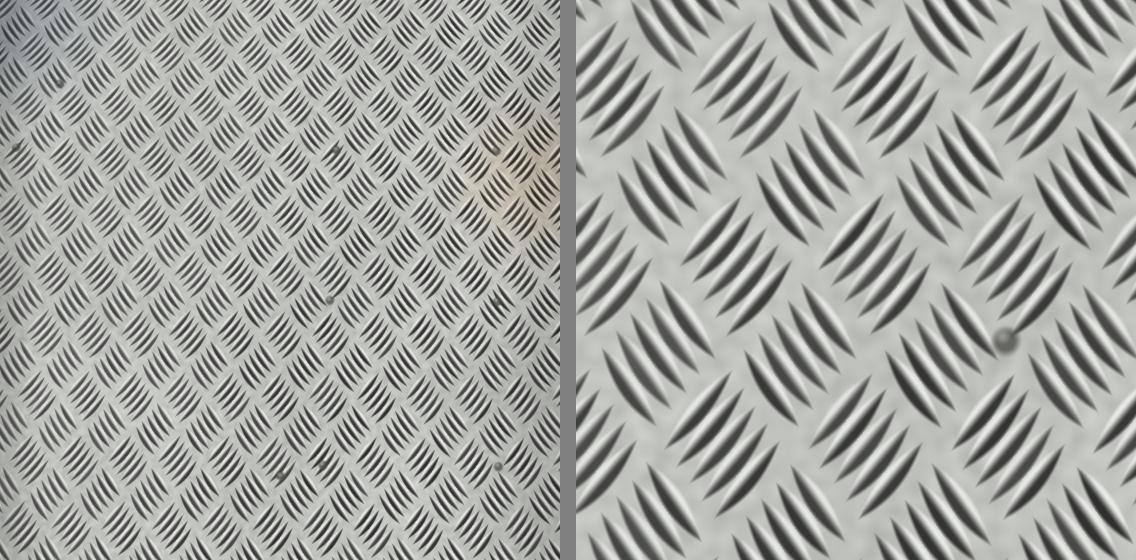
Left: the whole. Right: its middle third, enlarged.
A Shadertoy shader for this texture:

```glsl
// Worn aluminium tread plate: five-bar blocks in a basket layout, seen in slight perspective.

// Layout, in canvas units
const float TOP_PITCH = 0.0768;     // column spacing at the top edge
const float PITCH_GROWTH = 0.0138;  // extra spacing toward the bottom
const float ROW_SCALE = 4.79;       // rows per unit of inverse spacing
const float ROW_ORIGIN = 12.8;      // inverse spacing at row zero
const float COLUMN_ORIGIN = 0.846;  // the column that stays upright
const float ROW_TILT = 0.008;

// Bars, in units of one block
const float BAR_PITCH = 0.188;
const float BAR_HALF_WIDTH = 0.086;
const float BAR_HALF_LENGTH = 0.41;
const float BAR_BLUR = 0.022;

// Rivets
const vec2 RIVET_START = vec2(0.5, 1.8);
const vec2 RIVET_STEP = vec2(-3.55, 2.62);
const vec2 STRAY_START = vec2(0.107, 0.85);
const vec2 STRAY_STEP = vec2(0.394, -0.70);
const float RIVET_RADIUS = 0.0075;

// Colours
const vec3 PLATE = vec3(0.755, 0.763, 0.742);
const vec3 HIGHLIGHT = vec3(0.91, 0.92, 0.90);
const vec3 SHADOW = vec3(0.18, 0.18, 0.175);
const vec3 RIVET = vec3(0.30, 0.31, 0.28);
const vec3 COOL_TINT = vec3(0.80, 0.83, 0.88);
const vec3 WARM_TINT = vec3(1.05, 0.99, 0.93);

vec2 hash2(vec2 p) {
    vec3 q = fract(p.xyx * vec3(0.1031, 0.1030, 0.0973));
    q += dot(q, q.yzx + 33.33);
    return fract((q.xx + q.yz) * q.zy);
}

float cornerSlope(vec2 corner, vec2 offset) {
    return dot(hash2(corner) * 2.0 - 1.0, offset);
}

float gradientNoise(vec2 p) {
    vec2 i = floor(p), f = fract(p);
    vec2 s = f * f * f * (f * (f * 6.0 - 15.0) + 10.0);
    vec2 e = vec2(1.0, 0.0);
    return mix(mix(cornerSlope(i, f), cornerSlope(i + e, f - e), s.x),
               mix(cornerSlope(i + e.yx, f - e.yx), cornerSlope(i + 1.0, f - 1.0), s.x), s.y);
}

// Canvas position to lattice columns and rows, rows counted downward
vec2 toLattice(vec2 pos, out float pitch) {
    float down = 1.0 - pos.y - ROW_TILT * (pos.x - 0.5);
    pitch = TOP_PITCH + PITCH_GROWTH * down;
    return vec2((pos.x - COLUMN_ORIGIN) / pitch, ROW_SCALE * (ROW_ORIGIN - 1.0 / pitch));
}

// Raised lens-shaped bars, lit on their upper side
vec3 addBars(vec3 plate, vec2 lattice, float pixel, float contrast) {
    vec2 diagonal = vec2(lattice.x + lattice.y, lattice.x - lattice.y);
    vec2 cell = floor(diagonal + 0.5);
    vec2 local = diagonal - cell;
    bool rising = mod(cell.x + cell.y, 2.0) < 0.5;
    float across = rising ? -local.x : local.y;
    float along = rising ? local.y : local.x;

    float index = clamp(round(across / BAR_PITCH), -2.0, 2.0);
    vec2 random = hash2(cell * 7.0 + index + 90.0);
    float side = across - index * BAR_PITCH;
    float reach = along / (BAR_HALF_LENGTH * mix(0.94, 1.03, random.x));
    float halfWidth = BAR_HALF_WIDTH * (1.0 - reach * reach);
    float blur = max(pixel, BAR_BLUR);

    float mask = 1.0 - smoothstep(-blur, blur, abs(side) - halfWidth);
    float lit = smoothstep(-0.35, 0.65, side / BAR_HALF_WIDTH);
    vec3 bar = mix(SHADOW, HIGHLIGHT, lit);
    return mix(plate, bar, mask * contrast * mix(0.82, 1.0, random.y));
}

vec3 addRivet(vec3 color, vec2 offset, float pixel) {
    float edge = max(pixel, 0.003);
    float disc = 1.0 - smoothstep(-edge, edge, length(offset) - RIVET_RADIUS);
    float glint = 1.0 - smoothstep(0.0, 0.006, length(offset - vec2(-0.002, 0.003)));
    return mix(color, RIVET + 0.25 * glint, disc * 0.8);
}

void mainImage(out vec4 fragColor, in vec2 fragCoord) {
    vec2 pos = fragCoord / iResolution.xy;
    float pixel = 1.0 / min(iResolution.x, iResolution.y);
    float pitch;
    vec2 lattice = toLattice(pos, pitch);

    // Mottled metal and embossed bars
    float mottle = gradientNoise(pos * 5.0) * 0.06 + gradientNoise(pos * 85.0) * 0.09;
    float contrast = mix(0.80, 1.0, smoothstep(0.0, 0.75, pos.x + 0.35 * (0.5 - pos.y)));
    vec3 color = addBars(PLATE + mottle, lattice, pixel / (0.81 * pitch), contrast);

    // Rivet grid with one column missing, then stray marks
    for (int column = 0; column < 4; column++) {
        if (column == 2) continue;
        for (int row = 0; row < 3; row++) {
            vec2 center = RIVET_START + RIVET_STEP * vec2(column, row);
            vec2 offset = (lattice - center) * vec2(pitch, -pitch * 1.27);
            color = addRivet(color, offset, pixel);
        }
    }
    for (int i = 0; i < 2; i++)
        color = addRivet(color, pos - STRAY_START - STRAY_STEP * float(i), pixel);

    // Uneven light: cool upper left corner, warm right side, dim edges
    color *= mix(vec3(1.0), COOL_TINT, 1.0 - smoothstep(0.0, 0.3, length(pos - vec2(0.0, 1.0))));
    color *= mix(vec3(1.0), WARM_TINT, 1.0 - smoothstep(0.0, 0.22, length(pos - vec2(0.96, 0.68))));
    color *= 1.0 - 0.13 * (1.0 - smoothstep(0.0, 0.08, pos.x)) - 0.10 * smoothstep(0.85, 1.0, pos.x);
    fragColor = vec4(clamp(color, 0.0, 1.0), 1.0);
}
```
